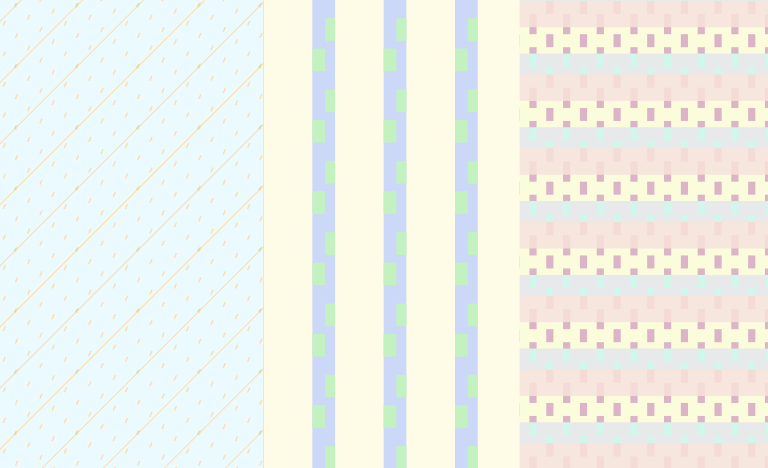
Give the GLSL for this pattern, as a Shadertoy shader.

```glsl
// Three pastel panels: seeded diagonal lines, blocked vertical stripes, and banded bricks.
#define UNITS 468.0          // canvas height in design units
#define PANEL_A 263.3        // left edge of the stripe panel
#define PANEL_B 519.7        // left edge of the brick panel
#define SEED_TILE 61.1       // spacing of the diagonals
#define SEED_COLUMNS 5.0     // seed columns per tile
#define LINE_HALF 0.5        // half width of a diagonal
#define STRIPE_PERIOD 71.33  // stripe and block spacing
#define BAND_PERIOD 73.75    // height of one set of bands
#define BRICK_PERIOD 33.65   // spacing of brick columns

// Width of one output pixel in design units
float pixelSize() { return UNITS / iResolution.y; }

// Smooth coverage of a signed distance
float fill(float d) { return clamp(0.5 - d / pixelSize(), 0.0, 1.0); }

// Signed offset from the nearest of evenly spaced centres
float nearest(float x, float period) { return x - period * round(x / period); }

// Repeating bar given its centre, spacing and half width
float bars(float x, float centre, float period, float halfWidth) {
    return fill(abs(nearest(x - centre, period)) - halfWidth);
}

float segment(vec2 p, vec2 a, vec2 b) {
    vec2 ab = b - a;
    return length(p - a - ab * clamp(dot(p - a, ab) / dot(ab, ab), 0.0, 1.0));
}

vec3 seedPanel(vec2 p) {
    const vec3 ground = vec3(0.922, 0.98, 0.996);
    const vec3 orange = vec3(1.0, 0.865, 0.65);
    const vec3 leaf = vec3(0.70, 0.87, 0.70);
    vec2 q = p - vec2(16.5, 5.0);

    // Rising diagonals
    float diagonal = abs(nearest(q.x + q.y, SEED_TILE)) * 0.7071 - LINE_HALF;
    vec3 color = mix(ground, orange, fill(diagonal));

    // Slanted seeds on a sheared lattice
    float columnStep = SEED_TILE / SEED_COLUMNS;
    float column = round(q.x / columnStep);
    vec2 s = vec2(q.x - column * columnStep,
                  nearest(q.y - column * columnStep, SEED_TILE * 0.5));
    float seed = segment(s, vec2(-0.8, 1.8), vec2(0.8, -1.8)) - 0.7;
    color = mix(color, orange, fill(seed));

    // Small leaf where a seed meets a diagonal
    vec2 n = vec2(nearest(q.x, SEED_TILE), nearest(q.y, SEED_TILE));
    float tick = segment(n, vec2(-1.9, 1.2), vec2(-0.5, -1.2)) - 0.45;
    return mix(color, leaf, fill(tick));
}

vec3 stripePanel(vec2 p) {
    const vec3 cream = vec3(0.998, 0.984, 0.902);
    const vec3 blue = vec3(0.798, 0.847, 0.973);
    const vec3 green = vec3(0.765, 0.945, 0.75);
    float stripe = bars(p.x, 323.7, STRIPE_PERIOD, 11.35);
    vec3 color = mix(cream, blue, stripe);

    // Blocks alternate between the two sides of each stripe
    float leftBlock = bars(p.x, 318.7, STRIPE_PERIOD, 6.35)
                    * bars(p.y, 59.9, STRIPE_PERIOD, 11.35);
    float rightBlock = bars(p.x, 330.05, STRIPE_PERIOD, 5.0)
                     * bars(p.y, 29.5, STRIPE_PERIOD, 11.35);
    return mix(color, green, max(leftBlock, rightBlock));
}

vec3 brickPanel(vec2 p) {
    // Horizontal bands and the brick tint belonging to each
    float yellowBand = bars(p.y, 40.45, BAND_PERIOD, 13.25);
    float greyBand = bars(p.y, 64.1, BAND_PERIOD, 10.35);
    vec3 ground = mix(vec3(0.967, 0.9, 0.87), vec3(0.98, 0.99, 0.86), yellowBand);
    ground = mix(ground, vec3(0.908, 0.912, 0.922), greyBand);
    vec3 tint = mix(vec3(0.957, 0.86, 0.835), vec3(0.86, 0.705, 0.78), yellowBand);
    tint = mix(tint, vec3(0.82, 0.97, 0.92), greyBand);

    // Neighbouring columns show complementary runs
    float run = max(bars(p.y, 24.1, BAND_PERIOD, 10.1),
                    bars(p.y, 57.1, BAND_PERIOD, 9.9));
    float evenColumn = bars(p.x, 533.0, BRICK_PERIOD, 3.6);
    float oddColumn = bars(p.x, 533.0 + 0.5 * BRICK_PERIOD, BRICK_PERIOD, 3.6);
    return mix(ground, tint, evenColumn * run + oddColumn * (1.0 - run));
}

void mainImage(out vec4 fragColor, in vec2 fragCoord) {
    // Design space runs downward from the top left
    vec2 p = vec2(fragCoord.x, iResolution.y - fragCoord.y) * pixelSize();
    vec3 color = mix(seedPanel(p), stripePanel(p), fill(PANEL_A - p.x));
    color = mix(color, brickPanel(p), fill(PANEL_B - p.x));
    fragColor = vec4(color, 1.0);
}
```
